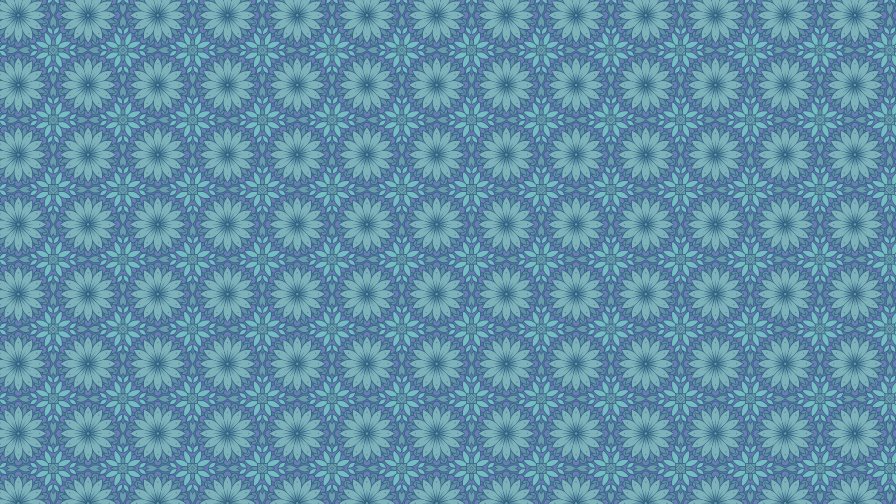
This pattern is drawn by a Shadertoy shader. Its source:

```glsl
// A square lattice of twelve-petal rosettes with leafy crosses at the cell corners.
// Each cell is mirrored into one wedge, then outlined leaf and disc distance
// functions are painted from back to front.

#define ROWS 7.23                     // repeats over the canvas height
#define ORIGIN vec2(0.0365, 0.0015)   // centre of one rosette, in canvas heights
#define PETALS 12.0
#define LINE_WIDTH 0.011              // outline, in cell units
#define INK vec3(0.20, 0.39, 0.51)
#define BLUE vec3(0.35, 0.45, 0.66)
#define VIOLET vec3(0.42, 0.50, 0.70)
#define STEEL vec3(0.39, 0.56, 0.66)
#define TEAL vec3(0.42, 0.62, 0.68)
#define PALE vec3(0.49, 0.70, 0.73)
#define AQUA vec3(0.46, 0.74, 0.76)

const float TAU = 6.2831853;

// Leaf from a to b; a bias above 1 moves the widest part towards b.
float leaf(vec2 p, vec2 a, vec2 b, float width, float bias) {
    float len = length(b - a);
    vec2 dir = (b - a) / len;
    p -= a;
    float along = dot(p, dir);
    float across = abs(dir.x * p.y - dir.y * p.x);
    float t = clamp(along / len, 0.0, 1.0);
    float side = across - width * sin(0.5 * TAU * pow(t, bias));
    return max(side, max(-along, along - len));
}

// Folds the plane into one of n equal sectors around the +x axis.
vec2 fan(vec2 p, float n, float turn) {
    float sector = TAU / n;
    float angle = atan(p.y, p.x) + turn * sector;
    angle = mod(angle + 0.5 * sector, sector) - 0.5 * sector;
    return length(p) * vec2(cos(angle), sin(angle));
}

float cover(float d, float px) {
    return clamp(0.5 - d / px, 0.0, 1.0);
}

// Paints a filled shape with an outline around it.
void paint(inout vec3 col, float d, vec3 fill, float px) {
    col = mix(col, INK, cover(d - LINE_WIDTH, px));
    col = mix(col, fill, cover(d, px));
}

// Ground, leaves between neighbours and the cross at each corner.
vec3 lattice(vec2 p, float px) {
    vec2 q = abs(p);
    if (q.y > q.x) q = q.yx;
    vec2 c = 0.5 - q;
    vec3 col = mix(BLUE, VIOLET, smoothstep(0.44, 0.62, length(q)));

    // Bow of two leaves at the middle of each side
    paint(col, leaf(q, vec2(0.5, 0.0), vec2(0.47, 0.17), 0.026, 1.2), TEAL, px);
    paint(col, leaf(q, vec2(0.42, 0.17), vec2(0.49, 0.27), 0.026, 1.0), AQUA, px);

    // Paired corner leaves with a violet bud on the diagonal
    paint(col, leaf(c, vec2(0.06), vec2(0.20), 0.035, 1.2), VIOLET, px);
    paint(col, leaf(c, vec2(0.03, 0.04), vec2(0.12, 0.26), 0.038, 1.0), AQUA, px);
    paint(col, leaf(c, vec2(0.0, 0.04), vec2(0.0, 0.17), 0.024, 1.0), STEEL, px);

    // Woven square at the corner
    float heart = max(c.x, c.y) - 0.065;
    paint(col, heart, TEAL, px);
    float weave = abs(fract((c.x + c.y) / 0.05) - 0.5) * 0.05 - 0.007;
    return mix(col, INK, 0.7 * cover(max(weave, heart), px));
}

// Scalloped rim, petals, veins and centre.
void rosette(inout vec3 col, vec2 p, float px) {
    float r = length(p);
    vec2 onPetal = fan(p, PETALS, 0.0);
    vec2 onGap = fan(p, PETALS, 0.5);

    // Rim of alternating scallops
    paint(col, length(onPetal - vec2(0.405, 0.0)) - 0.052, VIOLET, px);
    paint(col, length(onGap - vec2(0.390, 0.0)) - 0.048, STEEL, px);
    paint(col, r - 0.365, BLUE, px);
    paint(col, leaf(onGap, vec2(0.24, 0.0), vec2(0.41, 0.0), 0.029, 1.2), STEEL, px);

    // Petals lighten outwards and carry a short vein and a dot
    vec3 petalFill = mix(TEAL, PALE, smoothstep(0.04, 0.20, r));
    paint(col, leaf(onPetal, vec2(0.03, 0.0), vec2(0.395, 0.0), 0.057, 1.35), petalFill, px);
    float vein = leaf(onPetal, vec2(0.04, 0.0), vec2(0.20, 0.0), 0.009, 0.8);
    col = mix(col, INK, 0.45 * cover(vein, px));
    col = mix(col, INK, 0.6 * cover(length(onPetal - vec2(0.305, 0.0)) - 0.009, px));

    // Dark eye with a pale point
    col = mix(col, INK, 0.85 * cover(r - 0.045, px));
    col = mix(col, TEAL, cover(r - 0.016, px));
}

void mainImage(out vec4 fragColor, in vec2 fragCoord) {
    vec2 uv = fragCoord / iResolution.y;
    float px = ROWS / iResolution.y;
    vec2 cell = fract((uv - ORIGIN) * ROWS + 0.5) - 0.5;

    vec3 col = lattice(cell, px);
    rosette(col, cell, px);
    fragColor = vec4(col, 1.0);
}
```
